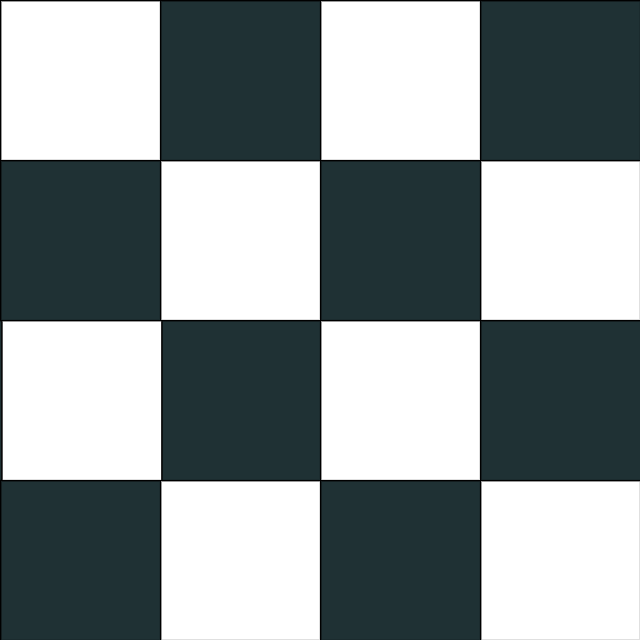
A WebGL 2 fragment shader for this pattern:

```glsl
#version 300 es
precision highp float;

uniform vec2 u_resolution;
out vec4 fragColor;

const float TILES = 4.0;
const vec3 SLATE = vec3(0.122, 0.192, 0.204);
const vec3 WHITE = vec3(1.0);
const vec3 BLACK = vec3(0.0);

// Lengths below are fractions of one tile.
const float LINE_WIDTH = 0.0095;
const vec2 GRID_OFFSET = vec2(0.004, -0.004);
const float SLIP = 0.008;
const float SLIPPED_ROW = 1.0;

// Smoothed square wave: +1 in even cells, -1 in odd cells.
vec2 cellSign(vec2 p, vec2 pixel) {
    vec2 edge = 0.5 - abs(mod(p + 0.5, 2.0) - 1.0);
    return 2.0 * clamp(edge / pixel, -0.5, 0.5);
}

// Share of each pixel covered by the grid lines, per axis.
vec2 lineCoverage(vec2 p, vec2 pixel, float width) {
    vec2 d = abs(fract(p + 0.5) - 0.5);
    vec2 right = min(d + 0.5 * pixel, vec2(0.5 * width));
    vec2 left = max(d - 0.5 * pixel, vec2(-0.5 * width));
    return max(right - left, 0.0) / pixel;
}

// Moves the borders of the first tile in one row slightly to the right.
float rowSlip(vec2 p, float row, float amount) {
    float border = mod(floor(p.x + 0.5), TILES);
    float inRow = float(mod(floor(p.y), TILES) == row);
    return amount * inRow * step(border, 1.5);
}

void main() {
    vec2 uv = gl_FragCoord.xy / u_resolution;
    vec2 pixel = TILES / u_resolution;
    vec2 grid = uv * TILES - GRID_OFFSET;
    grid.x -= rowSlip(grid, SLIPPED_ROW, SLIP);

    // Checkerboard fill
    vec2 signs = cellSign(grid, pixel);
    float dark = 0.5 + 0.5 * signs.x * signs.y;
    vec3 color = mix(WHITE, SLATE, dark);

    // Thin outlines
    vec2 lines = lineCoverage(grid, pixel, LINE_WIDTH);
    color = mix(color, BLACK, max(lines.x, lines.y));

    fragColor = vec4(color, 1.0);
}
```
